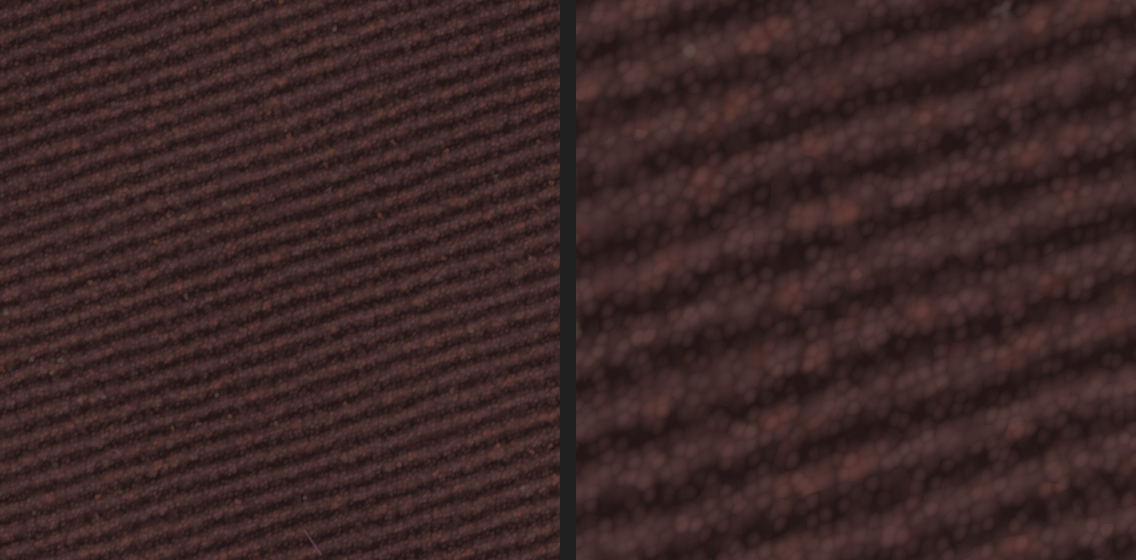
Left, the full canvas; right, a detail of the centre.
Give the GLSL for this texture, as a Shadertoy shader.

```glsl
// Dark brown twill cloth: 26 straight diagonal ribs up the canvas, rising to the right.
// A sine shades each rib; two sizes of cellular noise add yarn knots and crisp fuzz,
// with sparse rust or grey flecks and one mauve lint fibre near the lower edge.

vec2 hash2(vec2 p) {
    vec3 h = fract(p.xyx * vec3(0.1031, 0.1030, 0.0973));
    h += dot(h, h.yzx + 33.33);
    return fract((h.xx + h.yz) * h.zy);
}

// Distance to the nearest scattered point, then two random values of that point
vec3 cells(vec2 p) {
    vec2 base = floor(p);
    vec3 nearest = vec3(9.0, 0.0, 0.0);
    for (int j = -1; j <= 1; j++)
    for (int i = -1; i <= 1; i++) {
        vec2 cell = base + vec2(i, j);
        float d = length(cell + 0.1 + 0.8 * hash2(cell) - p);
        if (d < nearest.x) nearest = vec3(d, hash2(cell + 71.0));
    }
    return nearest;
}

float segmentDistance(vec2 p, vec2 a, vec2 b) {
    vec2 ab = b - a;
    return length(p - a - ab * clamp(dot(p - a, ab) / dot(ab, ab), 0.0, 1.0));
}

void mainImage(out vec4 fragColor, in vec2 fragCoord) {
    vec2 uv = fragCoord / iResolution.xy;
    float pixel = 1.0 / iResolution.y;

    // Rib coordinates: one unit of rib per repeat, the slope fanning slightly upward
    float slope = 0.285 + 0.03 * uv.y;
    float along = uv.x + slope * uv.y;
    float rib = 26.0 * (uv.y - slope * uv.x);
    rib += 0.05 * sin(along * 8.0 + uv.y * 11.0) + 0.03 * sin(along * 37.0 - rib * 1.7);

    // Yarn knots slanting across the ribs, and a finer fuzz over everything
    vec3 knot = cells(vec2(along * 46.0 - rib * 0.45, rib * 1.8) + 40.0);
    vec3 fuzz = cells(vec2(along * 104.0 - rib * 1.2, rib * 4.3) + 90.0);
    float knotBump = 1.0 - smoothstep(0.1, 0.75, knot.x);
    float fuzzBump = 1.0 - smoothstep(0.1, 0.75, fuzz.x);

    // Knots push the rib edges about, so grooves break into uneven dashes
    float ridge = 0.5 + 0.5 * sin(6.28318 * (rib + 0.16 * (knot.y - 0.5) * knotBump));

    // Shade from groove to crest, with slow unevenness of the cloth
    float shade = 0.13 + 0.70 * ridge;
    shade += 0.34 * (knotBump - 0.42) * (0.3 + knot.y);
    shade += 0.46 * (fuzzBump - 0.42) * (0.2 + fuzz.y) + 0.14 * (fuzz.z - 0.5) * fuzzBump;
    shade += 0.04 * sin(uv.x * 7.0 + 2.0 * sin(uv.y * 5.0));
    shade = clamp(shade, 0.0, 1.15);
    vec3 color = mix(vec3(0.140, 0.088, 0.088), vec3(0.310, 0.211, 0.203), shade);

    // Reddish tint on some knots
    float redKnot = smoothstep(0.6, 1.0, knot.z) * knotBump * ridge;
    color += vec3(0.050, 0.006, 0.0) * redKnot;

    // Sparse ragged flecks caught in the weave, mostly rust and a few grey
    vec3 fleck = cells(vec2(along * 50.0, rib * 2.0) + 15.0);
    float fleckSize = fleck.x + 0.12 * (0.5 - fuzzBump);
    float fleckMask = smoothstep(0.95, 0.99, fleck.y) * (1.0 - smoothstep(0.06, 0.38, fleckSize));
    vec3 fleckColor = mix(vec3(0.46, 0.27, 0.20), vec3(0.38, 0.34, 0.30), step(0.75, fleck.z));
    color = mix(color, fleckColor, 0.6 * fleckMask);

    // Mauve lint fibre
    float lint = segmentDistance(uv, vec2(0.545, 0.051), vec2(0.573, 0.010));
    color = mix(color, vec3(0.42, 0.28, 0.37), 0.6 * (1.0 - smoothstep(0.0006, 0.0018 + pixel, lint)));

    fragColor = vec4(color, 1.0);
}
```
